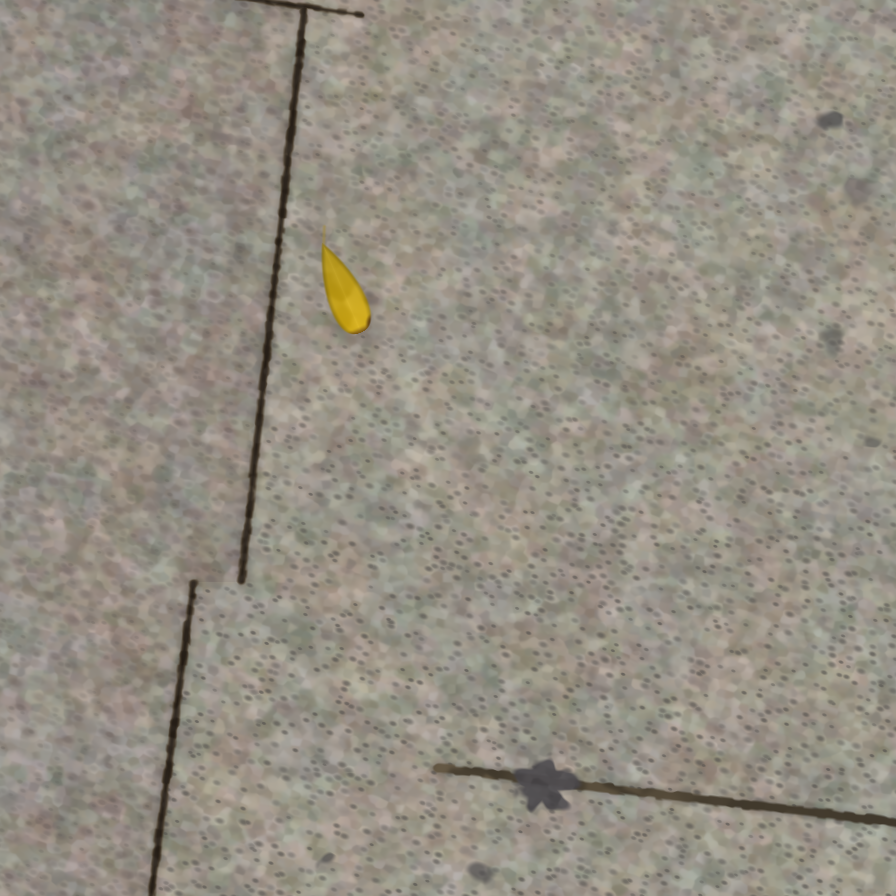
Give the GLSL for this texture, as a Shadertoy shader.

```glsl
vec3 hash3(vec2 p) {
    vec3 q = fract(p.xyx * vec3(0.1031, 0.1030, 0.0973));
    q += dot(q, q.yxz + 33.33);
    return fract((q.xxy + q.yzz) * q.zyx);
}

// Soft cellular noise: xyz = blended grain values, w = sparse specks
vec4 grains(vec2 p, float density) {
    vec2 cell = floor(p);
    vec4 sum = vec4(0.0);
    float speck = 0.0;
    for (int j = -1; j <= 1; j++)
    for (int i = -1; i <= 1; i++) {
        vec2 id = cell + vec2(i, j);
        vec3 h = hash3(id + 17.0);
        vec3 tone = hash3(id + 91.0);
        vec2 d = id + 0.1 + 0.8 * h.xy - p;
        sum += vec4(tone, 1.0) * exp(-6.0 * dot(d, d));
        float radius = 0.3 + 0.45 * tone.x;
        float present = step(1.0 - density, h.z) * (0.5 + 0.5 * tone.y);
        speck = max(speck, present * smoothstep(radius, 0.1, length(d * vec2(0.85, 1.15))));
    }
    return vec4(sum.xyz / sum.w, speck);
}

float segment(vec2 p, vec2 a, vec2 b) {
    vec2 ab = b - a;
    return length(p - a - ab * clamp(dot(p - a, ab) / dot(ab, ab), 0.0, 1.0));
}

float cover(float d, float soft) {
    return 1.0 - smoothstep(-soft, soft, d);
}

float blob(vec2 p, vec2 center, vec2 size) {
    return smoothstep(1.3, 0.5, length((p - center) / size));
}

vec3 granite(vec2 p, float leftSlab, vec4 coarse, vec4 medium, vec4 fine) {
    vec3 col = mix(vec3(0.612, 0.592, 0.545), vec3(0.585, 0.558, 0.522), leftSlab);
    col += (coarse.x - 0.5) * 0.045 + (medium.x - 0.5) * 0.11 + (fine.x - 0.5) * 0.11;
    col += (coarse.y - 0.5) * vec3(0.035, 0.0, -0.02);
    col += (medium.y - 0.5) * vec3(0.035, -0.015, 0.025);
    col += (fine.y - 0.5) * vec3(0.02, 0.0, -0.025);
    // Brown-violet blotches on the left, small grey flecks on the right
    col = mix(col, vec3(0.42, 0.375, 0.36), medium.w * mix(0.22, 0.5, leftSlab));
    float fleck = mix(0.4 + 0.25 * smoothstep(0.75, 0.3, p.y), 0.25, leftSlab);
    return mix(col, vec3(0.32, 0.31, 0.30), fine.w * fleck);
}

vec3 addLeaf(vec3 col, vec2 p, float soft, float mottle) {
    vec2 axis = normalize(vec2(0.042, -0.097));
    vec2 q = p - vec2(0.360, 0.728);
    float along = dot(q, axis) / 0.108;
    float across = dot(q, vec2(-axis.y, axis.x));
    float t = clamp(along, 0.0, 1.0);
    float halfWidth = 0.046 * pow(t, 0.9) * pow(1.0 - t, 0.4);
    float edge = abs(across) - halfWidth + 0.1 * (abs(along - t));
    // Contact shadow and stem
    col *= 1.0 - 0.15 * blob(p, vec2(0.398, 0.652), vec2(0.032, 0.034));
    float stem = segment(p, vec2(0.362, 0.747), vec2(0.361, 0.722)) - 0.0015;
    col = mix(col, vec3(0.62, 0.54, 0.28), 0.7 * cover(stem, soft));
    // Blade with a pale vein and a browned tip
    vec3 blade = mix(vec3(0.70, 0.59, 0.14), vec3(0.80, 0.65, 0.08), t);
    blade += (mottle - 0.5) * 0.1 + 0.04 * exp(-abs(across) * 400.0);
    blade *= 1.0 - 0.2 * smoothstep(-0.006, 0.0, edge);
    blade = mix(blade, vec3(0.36, 0.23, 0.07), blob(p, vec2(0.417, 0.639), vec2(0.008, 0.010)));
    blade = mix(blade, vec3(0.42, 0.28, 0.08), 0.8 * smoothstep(0.93, 1.0, along));
    return mix(col, blade, cover(edge, soft));
}

void mainImage(out vec4 fragColor, in vec2 fragCoord) {
    vec2 p = fragCoord / iResolution.xy;
    float soft = max(0.0018, 1.0 / iResolution.y);

    // Slab boundary and slightly slanted grain
    float boundary = p.y > 0.35 ? mix(0.2307, 0.3418, p.y) : mix(0.168, 0.3044, p.y);
    float leftSlab = cover(p.x - boundary, soft);
    vec2 g = mat2(0.94, 0.34, -0.34, 0.94) * p;
    vec4 coarse = grains(g * 19.0, 0.0);
    vec4 medium = grains(g * vec2(52.0, 64.0), 0.32);
    vec4 fine = grains(g * vec2(105.0, 122.0) + 40.0, 0.26);
    vec3 col = granite(p, leftSlab, coarse, medium, fine);

    // Pale crystals
    float pale = blob(p, vec2(0.707, 0.603), vec2(0.018, 0.017))
               + blob(p, vec2(0.595, 0.616), vec2(0.015, 0.013))
               + blob(p, vec2(0.759, 0.258), vec2(0.012, 0.019));
    col = mix(col, vec3(0.70, 0.685, 0.64), 0.55 * pale);

    // Dark mineral spots
    vec2 w = p + (medium.yz - 0.5) * 0.012;
    float dark = blob(w, vec2(0.927, 0.863), vec2(0.014, 0.011))
               + 0.7 * blob(w, vec2(0.927, 0.622), vec2(0.014, 0.018))
               + 0.45 * blob(w, vec2(0.957, 0.790), vec2(0.018, 0.020))
               + 0.7 * blob(w, vec2(0.970, 0.508), vec2(0.010, 0.008))
               + 0.9 * blob(w, vec2(0.365, 0.039), vec2(0.010, 0.008))
               + 0.9 * blob(w, vec2(0.536, 0.027), vec2(0.013, 0.010));
    col = mix(col, vec3(0.30, 0.295, 0.30), 0.75 * min(dark, 1.0));

    // Joints between slabs, roughened by the grain
    float rough = (fine.z - 0.5) * 0.003;
    float steep = min(segment(p, vec2(0.340, 0.990), vec2(0.2695, 0.352)),
                      segment(p, vec2(0.216, 0.349), vec2(0.167, -0.01))) - 0.0043 + rough;
    float top = segment(p, vec2(0.260, 1.004), vec2(0.405, 0.983)) - 0.0028 + rough;
    float lower = segment(p, vec2(0.489, 0.143), vec2(1.01, 0.081)) - 0.0050 + rough;
    float joint = min(steep, top);
    col *= 1.0 - 0.12 * cover(min(joint, lower) - 0.003, 0.005);
    vec3 groove = mix(vec3(0.17, 0.14, 0.11), vec3(0.34, 0.29, 0.22), smoothstep(-0.004, 0.001, joint));
    col = mix(col, groove + (fine.x - 0.5) * 0.08, cover(joint, soft));
    vec3 dirt = mix(vec3(0.25, 0.22, 0.17), vec3(0.40, 0.35, 0.27), medium.z * smoothstep(1.0, 0.6, p.x));
    col = mix(col, dirt, cover(lower, soft));

    // Irregular damp stain over the lower joint
    vec2 s = p - vec2(0.609, 0.124);
    float angle = atan(s.y, s.x);
    float rim = 0.027 + 0.004 * sin(angle * 5.0 + 0.6) + 0.003 * sin(angle * 9.0 + 2.0);
    float stain = length(s * vec2(0.8, 1.05)) - rim + (medium.x - 0.5) * 0.012;
    col = mix(col, vec3(0.29, 0.28, 0.295) + (fine.x - 0.5) * 0.06, 0.9 * cover(stain, 0.004));

    col = addLeaf(col, p, soft, medium.x);
    fragColor = vec4(clamp(col, 0.0, 1.0), 1.0);
}
```
